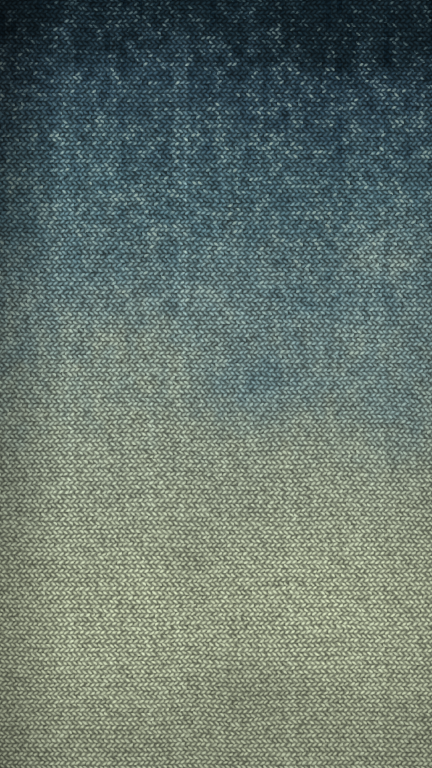
This texture is drawn by a WebGL 2 fragment shader. Its source:

```glsl
#version 300 es
precision highp float;
// Faded denim: an indigo-to-sand dye gradient with cloudy, worn borders.
// Half-staggered stitches lean left and right by row to form a fine zigzag;
// hashed flecks, long vertical slubs and a soft edge shade add the wear.

uniform vec2 u_resolution;
out vec4 outColor;

float hash(vec2 p) {
    return fract(sin(dot(p, vec2(127.1, 311.7))) * 43758.5453);
}

float noise(vec2 p) {
    vec2 i = floor(p), f = fract(p);
    f = f * f * (3.0 - 2.0 * f);
    return mix(mix(hash(i), hash(i + vec2(1, 0)), f.x),
               mix(hash(i + vec2(0, 1)), hash(i + vec2(1, 1)), f.x), f.y);
}

float fbm(vec2 p) {
    float sum = 0.0, amp = 0.5;
    for (int i = 0; i < 5; i++) {
        sum += amp * noise(p);
        p = p * 2.03 + 17.3;
        amp *= 0.5;
    }
    return sum;
}

float blob(vec2 p, vec2 center, vec2 radius) {
    vec2 d = (p - center) / radius;
    return exp(-dot(d, d));
}

// Dye colour from the dark top (0) to the bleached bottom (1)
vec3 dye(float t) {
    vec3 c = mix(vec3(0.09, 0.15, 0.18), vec3(0.19, 0.28, 0.33), smoothstep(0.0, 0.13, t));
    c = mix(c, vec3(0.30, 0.41, 0.44), smoothstep(0.09, 0.26, t));
    c = mix(c, vec3(0.43, 0.52, 0.52), smoothstep(0.23, 0.42, t));
    c = mix(c, vec3(0.56, 0.60, 0.53), smoothstep(0.36, 0.62, t));
    return mix(c, vec3(0.62, 0.65, 0.55), smoothstep(0.54, 0.80, t));
}

// Zigzag stitches: x is the thread height, y its random brightness
vec2 weave(vec2 p) {
    p += 0.0035 * vec2(noise(p * 16.0), noise(p * 16.0 + 31.0));
    vec2 g = p * vec2(146.0, 176.0);
    float row = floor(g.y);
    float side = mod(row, 2.0);
    g.x += 0.5 * side;
    vec2 cell = vec2(floor(g.x), row);
    vec2 f = fract(g) - 0.5;
    f += 0.22 * (vec2(hash(cell + 5.0), hash(cell + 8.0)) - 0.5);
    f.y += f.x * mix(0.65, -0.55, side);
    float thread = 1.0 - smoothstep(0.08, 0.60, length(f * vec2(0.95, 1.15)));
    return vec2(thread, hash(cell));
}

void main() {
    vec2 uv = gl_FragCoord.xy / u_resolution;
    vec2 p = gl_FragCoord.xy / u_resolution.y;
    vec2 q = vec2(uv.x, 1.0 - uv.y);

    // Bleach depth, bent by clouds and by the larger worn patches
    float cloud = fbm(p * vec2(10.0, 8.0)) - 0.48;
    float grain = fbm(p * vec2(70.0, 50.0)) - 0.48;
    float upper = 1.0 - smoothstep(0.45, 0.75, q.y);
    float depth = q.y + (cloud * 0.08 + grain * 0.14) * mix(0.4, 1.0, upper);
    depth += 0.05 * blob(q, vec2(0.30, 0.43), vec2(0.18, 0.06));
    depth += 0.07 * blob(q, vec2(0.88, 0.34), vec2(0.10, 0.03));
    depth += 0.04 * blob(q, vec2(0.30, 0.12), vec2(0.25, 0.06));
    depth -= 0.11 * blob(q, vec2(0.60, 0.50), vec2(0.13, 0.04));
    depth -= 0.08 * blob(q, vec2(0.92, 0.54), vec2(0.12, 0.08));
    depth -= 0.06 * blob(q, vec2(0.85, 0.39), vec2(0.20, 0.03));
    depth -= 0.04 * blob(q, vec2(0.90, 0.06), vec2(0.30, 0.08));
    vec3 color = dye(depth);

    // Threads over darker gaps, with pale flecks where the dye has rubbed off
    vec2 stitch = weave(p);
    float fuzz = noise(p * vec2(380.0, 400.0));
    float dyed = 1.0 - smoothstep(0.2, 0.65, q.y);
    color *= mix(mix(0.76, 0.70, dyed), 1.28, stitch.x)
           + mix(0.14, 0.26, dyed) * (stitch.y - 0.5) + 0.28 * (fuzz - 0.5);
    float rubbed = smoothstep(0.55, 1.05, stitch.y * 0.65 + fuzz * 0.42 + grain * 0.7);
    float exposure = smoothstep(-0.10, 0.12, q.y);
    color = mix(color, vec3(0.66, 0.71, 0.64),
                stitch.x * rubbed * mix(0.25, 0.68, dyed) * exposure);

    // Broken vertical slubs: faint ones everywhere, a few stronger ones
    float strand = floor(p.x * 146.0);
    float dash = noise(vec2(strand * 7.3, p.y * 30.0));
    float slub = (hash(vec2(strand, 9.0)) - 0.5) * smoothstep(0.3, 0.8, dash) * 0.11;
    float reach = smoothstep(0.02, 0.10, q.y) * (1.0 - smoothstep(0.32, 0.56, q.y));
    for (int i = 0; i < 3; i++) {
        float x = 0.145 + 0.285 * float(i);
        float strength = i == 1 ? 0.20 : 0.08;
        slub += strength * exp(-pow((q.x - x) / 0.004, 2.0)) * reach * (0.2 + dash);
    }
    color += slub * vec3(0.9, 1.0, 0.95) * (0.4 + 0.6 * stitch.x) * mix(0.6, 1.0, dyed);

    // Soft creases low down, then the shaded left side and corners
    float crease = blob(q, vec2(0.62, 0.90), vec2(0.16, 0.04))
                 + blob(q, vec2(0.44, 0.73), vec2(0.05, 0.06));
    color *= 1.0 - 0.07 * crease + 0.08 * cloud;
    color *= mix(mix(0.58, 0.80, smoothstep(0.0, 0.6, q.y)), 1.0, smoothstep(-0.02, 0.17, q.x));
    color *= 1.0 - 0.12 * smoothstep(0.82, 1.0, q.y);
    color *= 1.0 - 0.06 * smoothstep(0.85, 1.0, q.x);
    outColor = vec4(clamp(color, 0.0, 1.0), 1.0);
}
```
